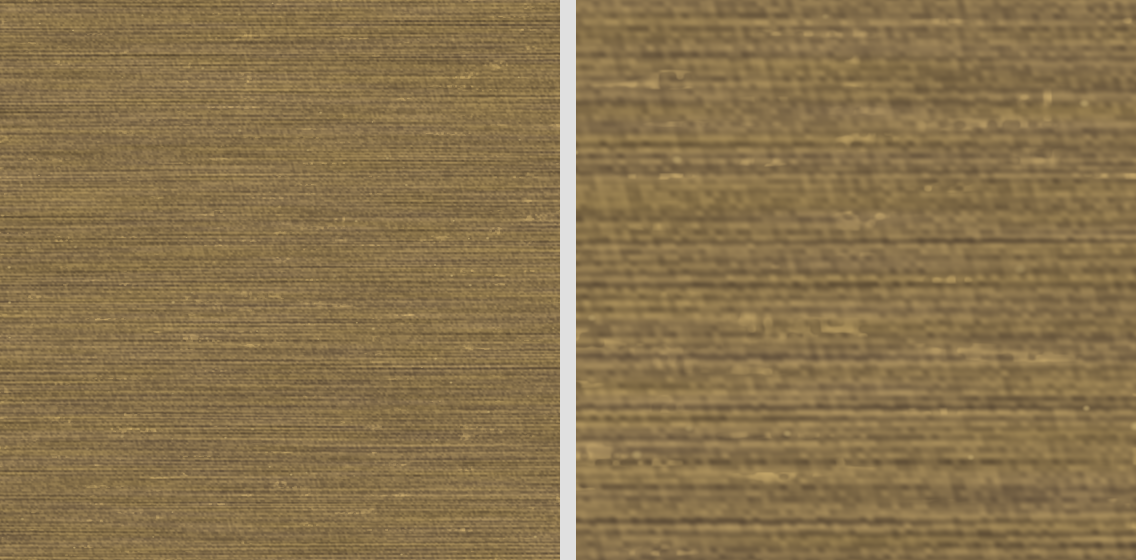
Left, the full canvas; right, a detail of the centre.
Give the GLSL for this texture, as a three.js fragment shader.

```glsl
// Golden-brown grasscloth: fine horizontal threads with pale slubs and flecks.
#define THREADS 150.0
#define RIB_CONTRAST 0.030
#define THREAD_CONTRAST 0.060
#define STRAND_CONTRAST 0.045
#define BAND_CONTRAST 0.018
#define GRAIN_CONTRAST 0.066
#define SLUB_STRENGTH 0.14
#define FLECK_SHARE 0.04
#define FLECK_STRENGTH 0.75
#define BASE_COLOR vec3(0.529, 0.442, 0.291)
#define TONE_COLOR vec3(1.0, 0.87, 0.50)
#define FLECK_COLOR vec3(0.80, 0.70, 0.46)

varying vec2 vUv;

float hash(vec2 p) {
  vec3 q = fract(vec3(p.xyx) * 0.1031);
  q += dot(q, q.yzx + 33.33);
  return fract((q.x + q.y) * q.z);
}

// Smooth value noise from 0 to 1
float noise(vec2 p) {
  vec2 cell = floor(p);
  vec2 f = fract(p);
  f = f * f * (3.0 - 2.0 * f);
  float low = mix(hash(cell), hash(cell + vec2(1.0, 0.0)), f.x);
  float high = mix(hash(cell + vec2(0.0, 1.0)), hash(cell + 1.0), f.x);
  return mix(low, high, f.y);
}

// The same noise from -1 to 1
float signedNoise(vec2 p) {
  return 2.0 * noise(p) - 1.0;
}

// Difference of neighboring rows: thin lines without broad shading
float lines(vec2 p) {
  return 1.4 * (noise(p) - noise(p + vec2(0.0, 1.0)));
}

// Small oval knots, at most one in each cell of a grid
float flecks(vec2 uv, vec2 grid, float share) {
  vec2 cell = floor(uv * grid);
  vec2 center = 0.3 + 0.4 * vec2(hash(cell + 11.0), hash(cell + 47.0));
  vec2 offset = (fract(uv * grid) - center) / grid;
  float size = mix(0.6, 1.2, hash(cell + 83.0));
  vec2 radius = vec2(0.0040, 0.0032) * size;
  float knot = 1.0 - smoothstep(0.1, 1.0, length(offset / radius));
  return knot * step(hash(cell + 131.0), share) * mix(0.3, 1.0, hash(cell + 171.0));
}

void main() {
  // Threads run across with a barely visible sag
  vec2 uv = vUv;
  uv.y += 0.0008 * signedNoise(vec2(uv.x * 3.0, uv.y * 5.0));

  // Ribs of the weave, uneven in spacing and depth
  float shift = 0.6 * signedNoise(vec2(uv.x * 1.5 + 13.0, uv.y * 45.0));
  float rib = cos(6.2832 * (uv.y * THREADS + shift));
  rib *= 0.3 + 1.2 * noise(vec2(uv.x * 4.0 + 23.0, uv.y * 40.0 + 9.0));

  // Long threads, shorter strands and faint bands of shade
  float thread = lines(vec2(uv.x * 2.5 + 7.0, uv.y * THREADS * 1.85));
  float strand = signedNoise(vec2(uv.x * 7.0 + 31.0, uv.y * THREADS * 1.63 + 53.0));
  float band = signedNoise(vec2(uv.x * 1.8 + 3.0, uv.y * 22.0 + 19.0));

  // Fine speckle of the fibers
  float grain = signedNoise(vec2(uv.x * 235.0 + uv.y * 60.0, uv.y * 265.0 + 71.0));

  float tone = RIB_CONTRAST * rib + THREAD_CONTRAST * thread
             + STRAND_CONTRAST * strand + BAND_CONTRAST * band
             + GRAIN_CONTRAST * grain;

  // Sparse pale slubs, broken into specks along the thread
  float slub = smoothstep(0.78, 0.96, noise(vec2(uv.x * 18.0 + 5.0, uv.y * 130.0 + 97.0)));
  slub *= smoothstep(0.35, 0.8, noise(vec2(uv.x * 210.0, uv.y * 240.0 + 41.0)));
  tone += SLUB_STRENGTH * slub;

  // Tone moves along the thread color; blue drifts from olive to taupe
  vec3 color = BASE_COLOR + TONE_COLOR * tone;
  color.b += 0.014 * signedNoise(vec2(uv.x * 8.0 + 61.0, uv.y * 110.0));

  // Bright knots
  float fleck = flecks(uv, vec2(34.0, 62.0), FLECK_SHARE);
  color = mix(color, FLECK_COLOR, FLECK_STRENGTH * fleck);

  gl_FragColor = vec4(color, 1.0);
}
```
